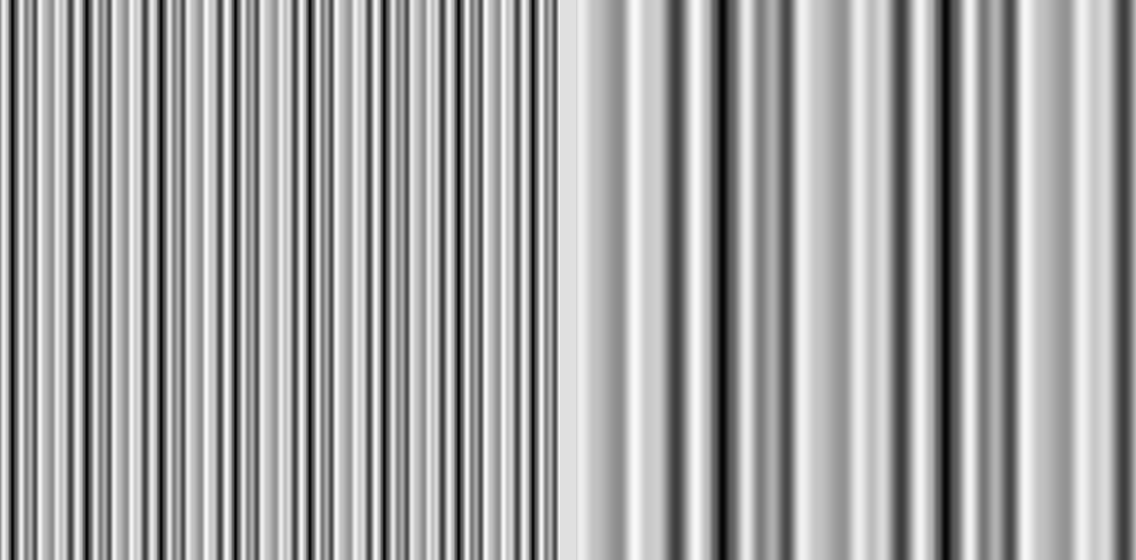
Left: the whole. Right: its middle third, enlarged.
Reproduce this texture procedurally as a WebGL 1 fragment shader.

```glsl
precision highp float;

uniform vec2 u_resolution;

const float PERIOD = 0.1328;
const float FIRST_BLACK_LINE = 0.0221;
const float TAU = 6.2831853;
const float BLACK = 0.02;

float hash(vec2 p) {
  vec3 q = fract(p.xyx * vec3(0.1031, 0.1030, 0.0973));
  q += dot(q, q.yzx + 33.33);
  return fract((q.x + q.y) * q.z);
}

// Shifts the inner stripes a little while the black lines stay put
float wobble(float phase, float cell, float amount) {
  return phase + amount * (hash(vec2(cell, 7.0)) - 0.5) * sin(TAU * phase);
}

// Blends softly to the next tone, varied slightly in each period
float ramp(float tone, float phase, float cell, float start, float end, float level) {
  float variation = 1.0 + 0.07 * (hash(vec2(cell, end * 100.0)) - 0.5);
  return mix(tone, level * variation, smoothstep(start, end, phase));
}

// Tones across one period, from black line to black line
float stripes(float d, float cell) {
  float tone = BLACK;
  tone = ramp(tone, d, cell, 0.000, 0.045, 0.37);
  tone = ramp(tone, d, cell, 0.045, 0.115, 0.94);
  tone = ramp(tone, d, cell, 0.115, 0.180, 0.47);
  tone = ramp(tone, d, cell, 0.180, 0.235, 0.69);
  tone = ramp(tone, d, cell, 0.235, 0.300, 0.28);
  // Broad pale band
  tone = ramp(tone, d, cell, 0.300, 0.365, 0.95);
  tone = ramp(tone, d, cell, 0.365, 0.430, 0.76);
  tone = ramp(tone, d, cell, 0.430, 0.540, 0.56);
  tone = ramp(tone, d, cell, 0.540, 0.605, 0.95);
  tone = ramp(tone, d, cell, 0.605, 0.660, 0.76);
  tone = ramp(tone, d, cell, 0.660, 0.705, 0.84);
  // Dark and bright pair before the black line
  tone = ramp(tone, d, cell, 0.705, 0.790, 0.24);
  tone = ramp(tone, d, cell, 0.790, 0.880, 0.95);
  tone = ramp(tone, d, cell, 0.880, 0.930, 0.73);
  tone = ramp(tone, d, cell, 0.930, 0.965, 0.36);
  return ramp(tone, d, cell, 0.965, 1.000, BLACK);
}

void main() {
  float x = gl_FragCoord.x / u_resolution.x;
  float position = (x - FIRST_BLACK_LINE) / PERIOD;
  float cell = floor(position);
  float phase = wobble(fract(position), cell + 2.0, 0.025);
  gl_FragColor = vec4(vec3(stripes(phase, cell + 2.0)), 1.0);
}
```
